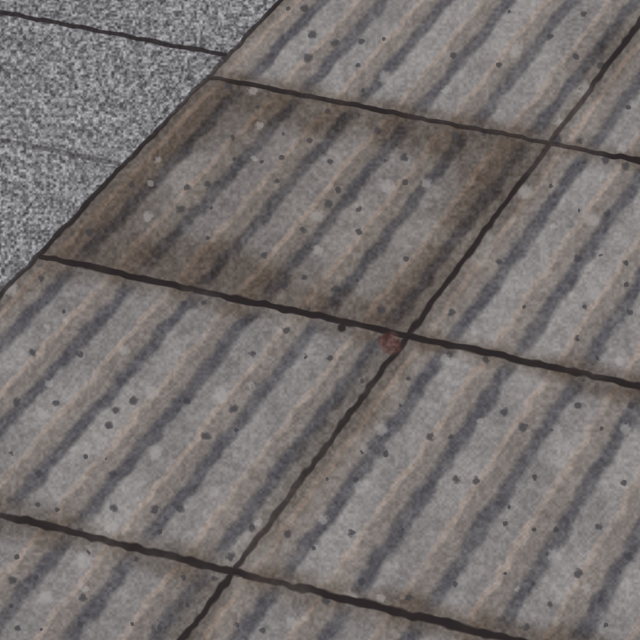
This texture is drawn by a Shadertoy shader. Its source:

```glsl
const float RIBS = 6.0;              // ribs across one slab
const float RIDGE_AT = 0.25;         // lit crest, as a fraction of one rib
const float GROOVE_AT = 0.66;        // shaded groove, as a fraction of one rib
const float CROSS_JOINT = 0.008;     // joint half widths, in slab units
const float LONG_JOINT = 0.004;
const float GRAVEL_LENGTH = 0.65;    // length of a plain paver
const float GRAVEL_SHIFT = 0.13;
const vec2 DIRTY_SLAB = vec2(0.0);   // the most heavily stained slab
const vec2 DEBRIS_AT = vec2(0.608, 0.464);
const vec2 HOLE_AT = vec2(0.534, 0.488);

const vec3 GREY = vec3(0.50, 0.485, 0.485);
const vec3 LIGHT = vec3(0.57, 0.555, 0.55);
const vec3 TAN = vec3(0.47, 0.435, 0.41);
const vec3 CREST = vec3(0.64, 0.58, 0.545);
const vec3 SHADE = vec3(0.32, 0.315, 0.335);
const vec3 JOINT = vec3(0.16, 0.14, 0.145);
const vec3 STAIN = vec3(0.76, 0.72, 0.68);
const vec3 GRAVEL = vec3(0.49, 0.49, 0.50);
const vec3 DEBRIS = vec3(0.34, 0.24, 0.23);

// Slab plane to canvas, with y pointing down
const mat3 VIEW = mat3(0.5057, 0.0969, -0.0328,
                       -0.2718, 0.2438, -0.0893,
                       0.3255, 0.1198, 1.0);

float hash(vec2 p) {
    return fract(sin(dot(p, vec2(127.1, 311.7))) * 43758.5);
}

float noise(vec2 p) {
    vec2 i = floor(p), f = fract(p);
    f = f * f * (3.0 - 2.0 * f);
    return mix(mix(hash(i), hash(i + vec2(1, 0)), f.x),
               mix(hash(i + vec2(0, 1)), hash(i + vec2(1, 1)), f.x), f.y);
}

float fbm(vec2 p) {
    float sum = 0.0, gain = 0.53;
    for (int i = 0; i < 4; i++) {
        sum += gain * noise(p);
        p = p * 2.03 + 17.3;
        gain *= 0.5;
    }
    return sum;
}

float band(float d, float halfWidth, float soft) {
    return 1.0 - smoothstep(halfWidth, halfWidth + soft, abs(d));
}

// One scattered round mark in some cells of a grid
float specks(vec2 p, float cells, float chance, float radius) {
    vec2 id = floor(p * cells);
    vec2 centre = 0.25 + 0.5 * vec2(hash(id + 3.1), hash(id + 8.7));
    float r = radius * (0.5 + hash(id + 5.3));
    float d = length(fract(p * cells) - centre) + 0.1 * (noise(p * 250.0) - 0.5);
    return step(hash(id), chance) * (1.0 - smoothstep(r * 0.5, r * 1.4, d));
}

vec3 ribbedSlab(vec2 uv, vec2 p) {
    vec2 id = floor(uv), c = fract(uv);
    vec2 border = min(c, 1.0 - c);
    float dirty = 1.0 - step(0.5, length(id - DIRTY_SLAB));
    float patches = fbm(p * 11.0);
    float rib = fract(c.x * RIBS + 0.09 * (noise(p * 45.0) - 0.5));

    // Rib profile, flattening out at the slab ends
    float inside = smoothstep(0.015, 0.07, border.y + 0.03 * (patches - 0.5));
    float flank = smoothstep(0.2, 0.3, rib) * (1.0 - smoothstep(0.55, 0.7, rib));
    float groove = band(rib - GROOVE_AT, 0.05, 0.12) * (0.65 + 0.45 * noise(p * 30.0));
    float ridge = band(rib - RIDGE_AT, 0.02, 0.06) * (0.4 + 0.6 * noise(p * 38.0 + 9.0));
    vec3 col = mix(GREY, LIGHT, smoothstep(0.3, 0.75, patches + 0.2 * (hash(id) - 0.5)));
    col = mix(col, TAN, 0.6 * flank);
    col = mix(col, SHADE, min(groove, 1.0) * (0.3 + 0.6 * inside));
    col = mix(col, CREST, ridge * (0.25 + 0.55 * inside));

    // Dirt creeping in from the edges
    vec2 reach = mix(vec2(0.07, 0.09), vec2(0.27, 0.30), dirty);
    vec2 creep = 1.0 - smoothstep(reach * 0.2, reach, border + reach * (patches - 0.5));
    float dirt = max(creep.x, creep.y) * mix(0.65 + 0.3 * hash(id + 4.0), 1.0, dirty);
    return col * mix(vec3(1.0), STAIN, max(dirt, 0.25 * dirty));
}

void mainImage(out vec4 fragColor, in vec2 fragCoord) {
    vec2 p = fragCoord / iResolution.xy;
    vec3 q = inverse(VIEW) * vec3(p.x, 1.0 - p.y, 1.0);
    vec2 uv = q.xy / q.z;
    float ragged = noise(p * 70.0) - 0.5;
    float wear = fbm(p * 9.0 + 31.0);

    // Ribbed slabs with fine grain, pits and pale chips
    float grain = noise(p * 260.0) + noise(p * 150.0 + 7.0) - 1.0;
    vec3 slab = ribbedSlab(uv, p) + 0.075 * grain;
    slab = mix(slab, SHADE * 0.8, 0.75 * specks(p, 26.0, 0.3, 0.12));
    slab = mix(slab, LIGHT * 1.15, 0.55 * specks(p + 0.37, 19.0, 0.15, 0.15));

    // Speckled plain pavers beside them
    float speckle = noise(p * 210.0) + 0.7 * noise(p * 330.0 + 5.0) - 0.85;
    vec3 gravel = GRAVEL + 0.30 * speckle + 0.06 * (wear - 0.5);
    float onSlab = smoothstep(-0.004, 0.004, uv.x + 0.008 * ragged);
    vec3 col = mix(gravel, slab, onSlab);

    // Joints, ragged and partly filled
    float row = uv.y - round(uv.y) + 0.012 * ragged;
    float column = uv.x - round(uv.x) + 0.009 * ragged;
    float paver = (uv.y + GRAVEL_SHIFT) / GRAVEL_LENGTH;
    float paverRow = (paver - round(paver)) * GRAVEL_LENGTH + 0.012 * ragged;
    float cross = band(row, CROSS_JOINT * (0.5 + wear), 0.010) * onSlab;
    float along = band(column, LONG_JOINT, 0.008) * step(-0.5, uv.x);
    float plain = band(paverRow, 0.006, 0.012) * (1.0 - onSlab);
    plain *= mix(0.85, 0.35, step(0.5, paver));
    float filled = smoothstep(0.25, 0.6, wear);
    along *= mix(0.6, 0.9, filled);
    col = mix(col, JOINT, max(max(cross * mix(0.65, 0.95, filled), along), plain));

    // Loose debris and a hole at the crossing
    float lump = length(p - DEBRIS_AT) + 0.012 * ragged;
    col = mix(col, DEBRIS + 0.12 * grain, 0.8 * band(lump, 0.011, 0.009));
    col = mix(col, JOINT, 0.85 * band(length(p - HOLE_AT), 0.004, 0.005));
    fragColor = vec4(clamp(col, 0.0, 1.0), 1.0);
}
```
